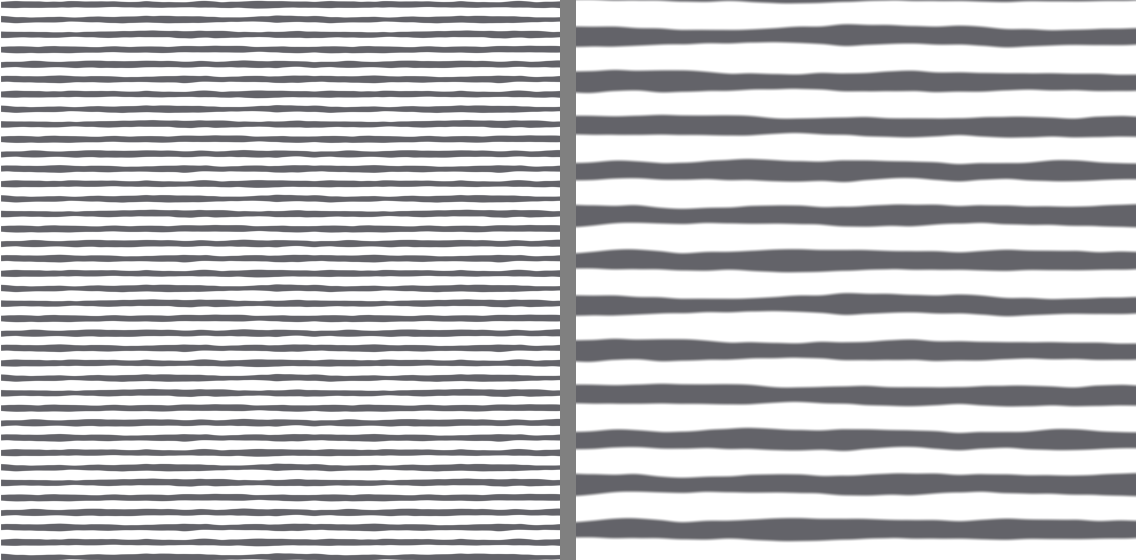
Left, the full canvas; right, a detail of the centre.
Write a Shadertoy shader that draws this pattern.

```glsl
float hash(vec2 p) {
    return fract(sin(dot(p, vec2(127.1, 311.7))) * 43758.5453);
}

// Smooth 1D noise that wraps after the given number of cells; t runs 0..1 per tile
float wrapNoise(float t, float cells, float seed) {
    float x = t * cells;
    float i = floor(x);
    float f = smoothstep(0.0, 1.0, x - i);
    return mix(hash(vec2(mod(i, cells), seed)), hash(vec2(mod(i + 1.0, cells), seed)), f);
}

// Distance from stripe centre to one of its edges, in stripe spacings
float edgeReach(float t, float row, float side) {
    float seed = row * 2.0 + side;
    float swell = 0.06 * wrapNoise(t, 10.0, row + 51.0);
    float bumps = 0.09 * wrapNoise(t, 17.0, seed + 3.0);
    float grain = 0.03 * wrapNoise(t, 41.0, seed + 23.0);
    return 0.11 + swell + bumps + grain;
}

void mainImage(out vec4 fragColor, in vec2 fragCoord) {
    vec2 p = fragCoord / iResolution.y;

    // Stripes counted down from the top; the set of six repeats
    float stripes = 37.49;
    float v = (1.0 - p.y) * stripes - 0.31;
    float row = floor(v + 0.5);
    float offset = v - row;
    float kind = mod(row, 6.0);

    // Tile across, with independently uneven upper and lower edges
    float t = fract(p.x / 0.5615);
    float reach = edgeReach(t, kind, step(0.0, offset));

    // Soft stripe edge and a thin bare margin at the left
    float soft = max(0.05, 0.75 * stripes / iResolution.y);
    float ink = 1.0 - smoothstep(-soft, soft, abs(offset) - reach);
    ink *= smoothstep(0.0008, 0.0030, p.x);

    fragColor = vec4(mix(vec3(1.0), vec3(0.39, 0.39, 0.41), ink), 1.0);
}
```
